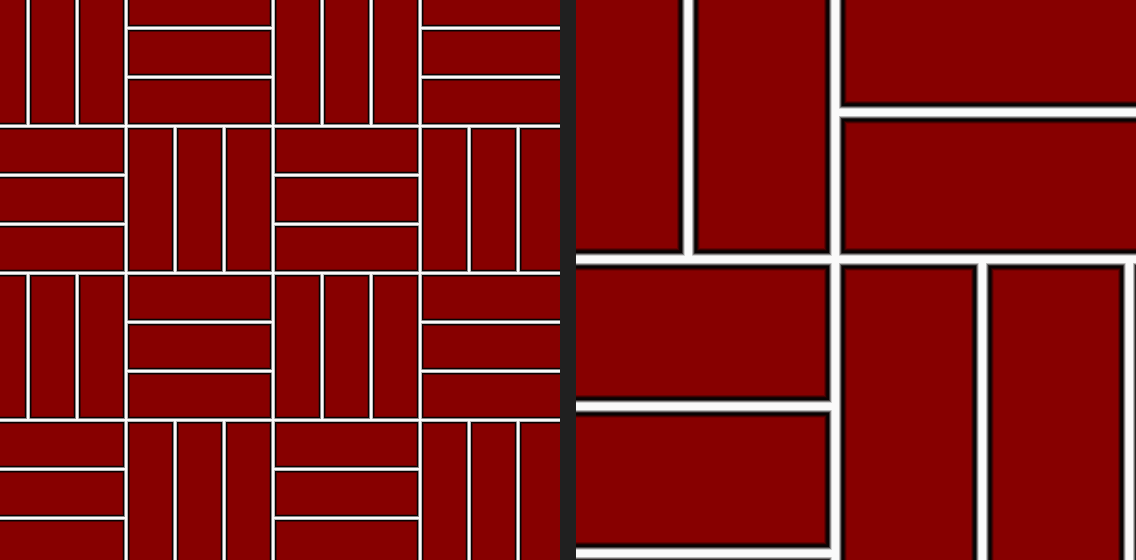
Left: the whole. Right: its middle third, enlarged.
This pattern is drawn by a three.js fragment shader. Its source:

```glsl
// Basket-weave paving: red bricks in threes, turned block by block, with white joints edged in black.
varying vec2 vUv;

const float BLOCK = 0.2625; // side of a square block of three bricks

// Distance from t to the nearest multiple of step
float gridDistance(float t, float step) {
  return abs(t - step * floor(t / step + 0.5));
}

// Linear edge ramp: 1 inside the half width, 0 outside
float band(float d, float halfWidth) {
  return clamp((halfWidth - d) * 512.0 + 0.5, 0.0, 1.0);
}

void main() {
  // Place a block corner near the centre of the canvas
  vec2 p = vUv - vec2(0.4877, 0.5123);
  vec2 block = floor(p / BLOCK);

  // Turn every other block a quarter
  if (mod(block.x + block.y, 2.0) > 0.5) p = p.yx;

  // Bricks run along x, three stacked along y
  float joint = min(gridDistance(p.x, BLOCK), gridDistance(p.y, BLOCK / 3.0));

  // Brick, dark rim, white joint
  vec3 color = vec3(0.53, 0.0, 0.0);
  color = mix(color, vec3(0.03, 0.01, 0.01), band(joint, 0.006));
  color = mix(color, vec3(0.98), band(joint, 0.00295));
  gl_FragColor = vec4(color, 1.0);
}
```
